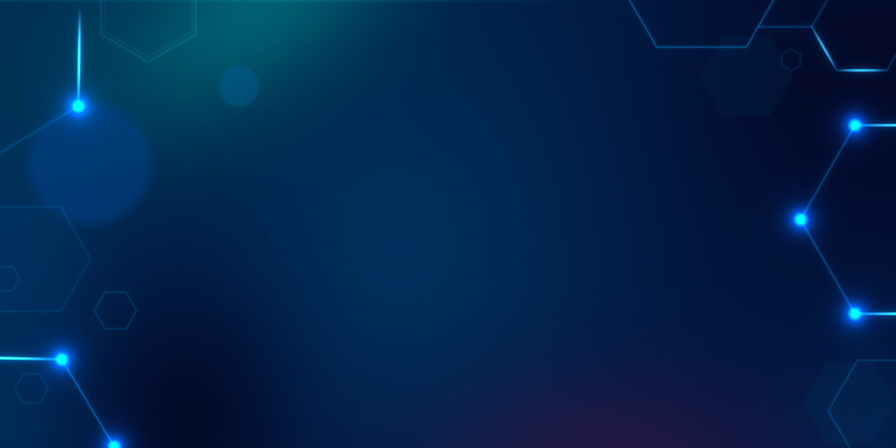
Reproduce this background procedurally as a WebGL 1 fragment shader.

```glsl
precision highp float;
// Deep blue technology backdrop: soft colour pools under faint hexagons,
// translucent discs and glowing circuit lines joined by bright nodes.
// Coordinates are in canvas heights: x runs 0..2, y runs 0..1.
uniform vec2 u_resolution;

const vec3 NAVY = vec3(0.005, 0.075, 0.235);
const vec3 MIDNIGHT = vec3(0.012, 0.025, 0.14);
const vec3 OCEAN = vec3(0.0, 0.205, 0.395);
const vec3 STEEL = vec3(0.0, 0.14, 0.285);
const vec3 LAGOON = vec3(0.0, 0.22, 0.35);
const vec3 TEAL = vec3(0.0, 0.45, 0.49);
const vec3 PLUM = vec3(0.18, 0.09, 0.27);
const vec3 DISC_BLUE = vec3(0.0, 0.25, 0.54);
const vec3 DISC_PALE = vec3(0.0, 0.36, 0.56);
const vec3 OUTLINE = vec3(0.02, 0.38, 0.48);
const vec3 BEAM_BLUE = vec3(0.0, 0.50, 0.80);
const vec3 BEAM_CORE = vec3(0.35, 0.92, 1.0);
const vec3 NODE_HALO = vec3(0.0, 0.36, 0.90);
const vec3 NODE_CORE = vec3(0.0, 0.55, 0.55);
const float LINE_WIDTH = 0.0022;
const float NODE_RADIUS = 0.0125;
const vec2 CELL_CENTER = vec2(2.03, 0.51);
const float CELL_RADIUS = 0.243;

float pixel;

// Soft elliptical pool of colour
float pool(vec2 p, vec2 center, vec2 radii) {
  vec2 q = (p - center) / radii;
  return exp(-dot(q, q));
}

// Signed distance to a hexagon with corners at its left and right
float hexagon(vec2 p, float radius) {
  p = abs(p);
  return max(p.y, 0.866025 * p.x + 0.5 * p.y) - 0.866025 * radius;
}

float fill(float d) {
  return 1.0 - smoothstep(-pixel, pixel, d);
}

float stroke(float d) {
  return 1.0 - smoothstep(0.0, LINE_WIDTH + pixel, abs(d));
}

// Hexagon outline with a faint blurred edge
float outline(vec2 p, float radius) {
  float d = hexagon(p, radius);
  return stroke(d) + 0.12 * exp(-abs(d) / 0.009);
}

// Thin line, with a bright streak peaking halfway along it
vec3 beam(vec2 p, vec2 a, vec2 b, float dim, float bright) {
  vec2 ab = b - a;
  float t = clamp(dot(p - a, ab) / dot(ab, ab), 0.0, 1.0);
  float d = length(p - a - ab * t);
  float streak = bright * pow(sin(3.14159 * t), 1.3);
  vec3 light = BEAM_BLUE * dim * (stroke(d) + 0.35 * exp(-d / 0.008));
  light += BEAM_CORE * streak * stroke(d * 0.8);
  return light + BEAM_BLUE * streak * 0.5 * exp(-d / 0.008);
}

vec3 node(vec2 p, vec2 center) {
  float d = length(p - center);
  float core = 1.0 - smoothstep(NODE_RADIUS * 0.5, NODE_RADIUS * 1.5, d);
  return NODE_CORE * core + NODE_HALO * 0.85 * exp(-d * d / 0.0006)
       + NODE_HALO * 0.20 * exp(-d * d / 0.0028);
}

vec2 cellCorner(float index) {
  float angle = radians(60.0 * index);
  return CELL_CENTER + CELL_RADIUS * vec2(cos(angle), sin(angle));
}

vec3 background(vec2 p) {
  vec3 c = mix(NAVY, STEEL, 0.8 * pool(p, vec2(0.9, 0.75), vec2(0.65, 0.8)));
  c = mix(c, OCEAN, 0.72 * pool(p, vec2(0.88, 0.43), vec2(0.44, 0.46)));
  c = mix(c, OCEAN, 0.75 * pool(p, vec2(0.0, 0.45), vec2(0.30, 0.5)));
  c = mix(c, LAGOON, 0.7 * pool(p, vec2(0.15, 0.95), vec2(0.45, 0.35)));
  c = mix(c, MIDNIGHT, 0.8 * pool(p, vec2(0.42, 0.06), vec2(0.23, 0.30)));
  c = mix(c, MIDNIGHT, 0.85 * pool(p, vec2(1.95, 0.82), vec2(0.40, 0.38)));
  c = mix(c, OCEAN, 0.35 * pool(p, vec2(2.0, 0.0), vec2(0.28, 0.25)));
  c = mix(c, OCEAN, 0.5 * pool(p, vec2(0.0), vec2(0.17, 0.25)));
  c = mix(c, PLUM, 0.8 * pool(p, vec2(1.36, -0.05), vec2(0.36, 0.20)));
  // Teal light slants down from the top edge
  vec2 q = p - vec2(0.59, 1.0);
  q = vec2(0.82 * q.x + 0.57 * q.y, 0.82 * q.y - 0.57 * q.x);
  c = mix(c, TEAL, 0.75 * pool(q, vec2(0.0), vec2(0.38, 0.19)));
  float rim = exp(-(1.0 - p.y) / 0.003) * (1.0 - smoothstep(0.9, 1.45, p.x));
  return c + 0.2 * TEAL * rim;
}

void main() {
  pixel = 1.0 / u_resolution.y;
  vec2 p = gl_FragCoord.xy * pixel;
  vec3 c = background(p);

  // Translucent discs
  float big = length(p - vec2(0.20, 0.635));
  c = mix(c, DISC_BLUE, 0.55 * (1.0 - smoothstep(0.115, 0.157, big)));
  float small = length(p - vec2(0.534, 0.807));
  c = mix(c, DISC_PALE, 0.5 * (1.0 - smoothstep(0.040, 0.050, small)));

  // Faint filled hexagons
  c = mix(c, STEEL, 0.30 * fill(hexagon(p - vec2(1.667, 0.83), 0.104)));
  c = mix(c, OCEAN, 0.22 * fill(hexagon(p - vec2(1.896, 0.10), 0.104)));
  c = mix(c, OCEAN, 0.22 * fill(hexagon(p - vec2(0.068, 0.422), 0.135)));

  // Hexagon outlines; swapped axes put a corner at the bottom
  float lines = 0.13 * outline(p - vec2(0.068, 0.422), 0.135);
  lines += 0.17 * outline((p - vec2(0.331, 0.984)).yx, 0.122);
  lines += 0.07 * outline((p - vec2(0.331, 0.984)).yx, 0.112);
  lines += 0.20 * outline(p - vec2(0.258, 0.307), 0.047);
  lines += 0.13 * outline(p - vec2(0.013, 0.378), 0.031);
  lines += 0.13 * outline(p - vec2(0.070, 0.133), 0.037);
  lines += 0.48 * outline(p - vec2(1.566, 1.068), 0.20);
  lines += 0.32 * outline(p - vec2(1.924, 0.94), 0.112);
  lines += 0.15 * outline((p - vec2(1.766, 0.867)).yx, 0.024);
  lines += 0.25 * outline(p - vec2(1.979, 0.083), 0.13);
  c += OUTLINE * lines;
  c += beam(p, vec2(1.695, 0.94), vec2(1.812, 0.94), 0.22, 0.0);
  c += beam(p, vec2(1.812, 0.94), vec2(1.868, 0.843), 0.06, 0.45);
  c += beam(p, vec2(1.868, 0.843), vec2(1.98, 0.843), 0.06, 0.55);

  // Right cell: dim slanted sides, bright level sides, three nodes
  for (int i = 1; i < 5; i++) {
    float k = float(i);
    float level = step(1.0, abs(k - 2.5));
    c += beam(p, cellCorner(k), cellCorner(k + 1.0), 0.27, 0.75 * level);
    if (i > 1) c += node(p, cellCorner(k));
  }

  // Left circuits
  vec2 upper = vec2(0.175, 0.763);
  vec2 lower = vec2(0.138, 0.198);
  vec2 foot = vec2(0.255, 0.003);
  c += beam(p, upper, vec2(0.178, 0.975), 0.15, 0.75);
  c += beam(p, upper, vec2(0.0, 0.659), 0.13, 0.0);
  c += beam(p, lower, vec2(-0.12, 0.203), 0.25, 0.75);
  c += beam(p, lower, foot, 0.32, 0.0);
  c += node(p, upper) + node(p, lower) + node(p, foot);

  gl_FragColor = vec4(min(c, 1.0), 1.0);
}
```
